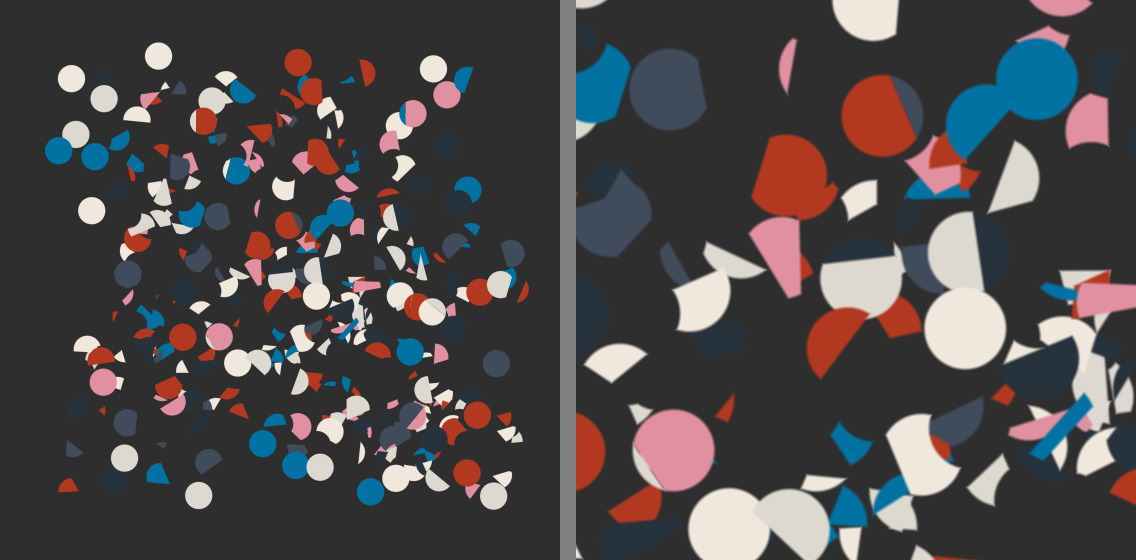
Left: the whole. Right: its middle third, enlarged.
A three.js fragment shader for this pattern:

```glsl
// Scattered paper confetti on charcoal: equal discs, many sliced by straight
// cuts and round bites, over clusters of small shards cut from the same disc.
// Whole discs gather near the rim, shards toward the middle.

#define RADIUS 0.0243
#define EDGE 0.0013
#define DISCS 122
#define SHARDS 205
#define GROUP 5.0
#define JITTER 0.055
#define SEED 7.0

varying vec2 vUv;

const float TAU = 6.2831853;
const vec3 CHARCOAL = vec3(0.181, 0.181, 0.181);
const vec3 CREAM = vec3(0.94, 0.91, 0.865);
const vec3 STONE = vec3(0.865, 0.85, 0.815);
const vec3 RED = vec3(0.70, 0.225, 0.125);
const vec3 PINK = vec3(0.88, 0.565, 0.63);
const vec3 BLUE = vec3(0.005, 0.45, 0.64);
const vec3 SLATE = vec3(0.25, 0.30, 0.36);
const vec3 NAVY = vec3(0.15, 0.195, 0.235);

vec4 hash4(float n) {
  vec4 p = fract((n + SEED) * vec4(0.1031, 0.1030, 0.0973, 0.1099));
  p += dot(p, p.wzxy + 33.33);
  return fract((p.xxyz + p.yzzw) * p.zywx);
}

vec3 paperColour(float pick) {
  if (pick < 0.20) return CREAM;
  if (pick < 0.34) return STONE;
  if (pick < 0.53) return RED;
  if (pick < 0.65) return PINK;
  if (pick < 0.77) return BLUE;
  if (pick < 0.89) return SLATE;
  return NAVY;
}

vec2 heading(float turn) {
  return vec2(cos(TAU * turn), sin(TAU * turn));
}

// Signed distance to a straight cut; reach is in disc radii.
float cut(vec2 p, float turn, float reach) {
  return dot(p, heading(turn)) - reach * RADIUS;
}

// Signed distance to the outside of a round bite.
float bite(vec2 p, float turn, float reach) {
  return RADIUS - length(p - heading(turn) * reach * RADIUS);
}

void paint(inout vec3 colour, float dist, float pick) {
  colour = mix(colour, paperColour(pick), 1.0 - smoothstep(-EDGE, EDGE, dist));
}

// Keeps discs inside a square whose sides are pulled in at their middles.
bool insideOutline(vec2 q) {
  vec2 a = abs(q);
  float limit = 0.31 + 0.5 * min(a.x, a.y) + (q.x > 0.0 ? 0.07 : 0.0);
  return max(a.x, a.y) < limit;
}

void main() {
  vec3 colour = CHARCOAL;

  // Shards: a cap of a disc, trimmed at one side and sometimes bitten.
  for (int i = 0; i < SHARDS; i++) {
    float n = float(i);
    vec4 group = hash4(floor(n / GROUP) + 900.0);
    vec4 h = hash4(n + 300.0);
    vec2 centre = vec2(0.53, 0.5) + (group.xy - 0.5) * vec2(0.64, 0.66)
                + (h.xy - 0.5) * 0.17;
    vec2 p = vUv - centre;
    float disc = length(p) - RADIUS;
    if (disc > EDGE) continue;

    vec4 s = hash4(n + 600.0);
    float shard = max(disc, cut(p, s.x, mix(-0.7, 0.15, s.y)));
    float trim = s.x + mix(0.15, 0.35, s.z);
    shard = max(shard, cut(p, trim, mix(-0.2, 0.8, s.w)));
    if (h.z < 0.5) shard = max(shard, bite(p, trim + 0.5, mix(1.1, 1.8, h.z * 2.0)));
    paint(colour, shard, h.w);
  }

  // Discs: evenly spread, whole at the rim and mostly sliced inside.
  for (int i = 0; i < DISCS; i++) {
    float n = float(i);
    vec4 h = hash4(n);
    vec2 spread = fract(n * vec2(0.7549, 0.5698) + 0.5);
    vec2 centre = mix(vec2(0.105), vec2(0.9), spread) + (h.xy - 0.5) * JITTER;
    vec2 p = vUv - centre;
    float disc = length(p) - RADIUS;
    vec2 q = centre - vec2(0.51, 0.5);
    if (disc > EDGE || !insideOutline(q)) continue;

    vec4 s = hash4(n + 1500.0);
    float rim = smoothstep(0.2, 0.4, max(abs(q.x), abs(q.y)));
    float piece = disc;
    if (h.z > mix(0.12, 0.62, rim)) {
      float slice = cut(p, s.x, mix(-0.1, 0.8, s.y));
      piece = max(disc, slice);
      // The sliced-off cap may stay in place in another colour.
      if (s.z < 0.22) paint(colour, max(disc, -slice), s.w);
      else if (s.z < 0.5) piece = max(piece, cut(p, s.x + mix(0.2, 0.5, s.w), 0.45));
      else if (s.z < 0.75) piece = max(piece, bite(p, s.x + s.w, 1.35));
    }
    paint(colour, piece, h.w);
  }

  gl_FragColor = vec4(colour, 1.0);
}
```
